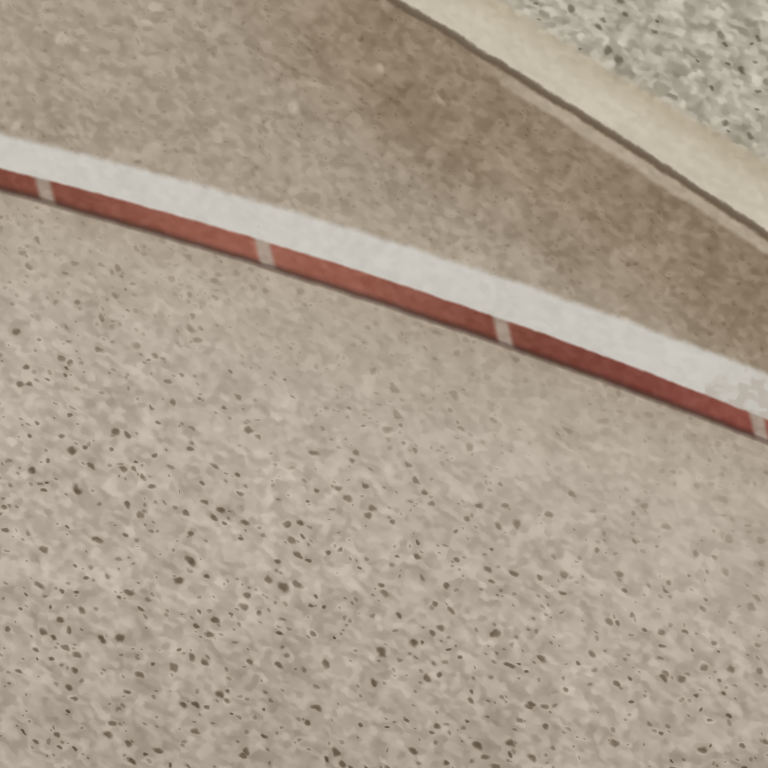
Give the GLSL for this texture, as a Shadertoy shader.

```glsl
// Weathered paving crossed by a sloping brick edge with a pale painted top,
// and a cracked concrete curb in the upper right corner. Curves split the
// regions; cellular grains and layered sines give grit, chips and stains.

#define SOFT 0.0028
#define GRAIN_SCALE 78.0
#define GRAIN_GAIN 0.20
#define CHIP_GAIN 0.24
#define STAIN_GAIN 0.85
#define GROUND vec3(0.705, 0.662, 0.605)
#define DIRT vec3(0.535, 0.468, 0.385)
#define PAINT vec3(0.785, 0.770, 0.738)
#define BRICK vec3(0.545, 0.335, 0.280)
#define MORTAR vec3(0.640, 0.590, 0.535)
#define CURB vec3(0.775, 0.740, 0.665)

vec2 hash2(vec2 p) {
    p = fract(p * vec2(0.1031, 0.1137));
    p += dot(p, p.yx + 33.33);
    return fract(vec2(p.x + p.y, p.x * 2.0 + p.y) * (p.yx + 17.0));
}

// x: smooth blend of random cell tones, y: mask of sparse chips
vec2 cells(vec2 p, float density) {
    vec2 cell = floor(p), f = fract(p);
    float tone = 0.0, total = 0.0, chip = 0.0;
    for (int j = -1; j <= 1; j++)
    for (int i = -1; i <= 1; i++) {
        vec2 o = vec2(i, j);
        vec2 h = hash2(cell + o + 200.0);
        vec2 k = hash2(cell + o + 531.0);
        vec2 d = o + 0.15 + 0.7 * h - f;
        float w = exp(-5.0 * dot(d, d));
        tone += w * k.x;
        total += w;
        float size = 0.22 + 0.34 * h.x;
        chip = max(chip, step(1.0 - density, k.y) * (1.0 - smoothstep(size * 0.3, size, length(d))));
    }
    return vec2(tone / total, chip);
}

// Broad mottling, about -1 to 1
float mottle(vec2 p) {
    float sum = 0.0, amp = 0.5;
    for (int i = 0; i < 5; i++) {
        p = mat2(0.8, 0.6, -0.6, 0.8) * p * 1.7 + 3.1;
        sum += amp * sin(p.x + 1.3 * sin(p.y * 0.8)) * cos(p.y + sin(p.x * 0.7));
        amp *= 0.72;
    }
    return sum;
}

// Height of a shallow curve, measured down from the top
float curve(float x, float start, float slope, float bend) {
    return start + x * (slope + bend * x);
}

float below(float d) { return smoothstep(-SOFT, SOFT, d); }
float line(float d, float width) { return 1.0 - smoothstep(width * 0.4, width + SOFT, abs(d)); }

void mainImage(out vec4 fragColor, in vec2 fragCoord) {
    vec2 uv = fragCoord / iResolution.xy;
    float x = uv.x, down = 1.0 - uv.y;

    // Grit stretched along the slope, in three sizes
    vec2 q = mat2(0.87, 0.5, -0.5, 0.87) * uv;
    q += 0.005 * vec2(mottle(uv * 22.0), mottle(uv.yx * 25.0 + 4.0));
    vec2 fine = cells(q * GRAIN_SCALE * vec2(1.3, 1.9), 0.1);
    vec2 mid = cells(q * GRAIN_SCALE * vec2(0.75, 1.1) + 41.0, 0.13);
    vec2 coarse = cells(q * GRAIN_SCALE * 0.33 + 17.0, 0.06);
    float grit = 0.5 * fine.x + 0.34 * mid.x + 0.16 * coarse.x - 0.5;
    float patches = mottle(uv * 7.0);
    float wobble = 0.0022 * mottle(uv * 38.0);

    // Signed depths below each boundary
    float paintD = down - curve(x, 0.176, 0.232, 0.080) + wobble;
    float brickD = down - curve(x, 0.219, 0.250, 0.078) + 0.4 * wobble;
    float groundD = down - curve(x, 0.247, 0.268, 0.061) + 0.4 * wobble;
    float crackD = down - curve(x - 0.514, 0.0, 0.600, 0.060) + wobble;
    float curbD = down - curve(x - 0.651, 0.0, 0.645, -0.130) + 2.0 * wobble;

    // Lower paving, rougher towards the bottom and left
    float rough = smoothstep(0.05, 0.45, groundD + 0.12 * (1.0 - x));
    vec3 lower = GROUND + 0.016 * patches;
    lower -= vec3(0.045, 0.055, 0.065) * exp(-max(groundD, 0.0) * 17.0);
    lower -= 0.045 * smoothstep(0.72, 1.05, down + 0.12 * (0.5 - x));
    lower += grit * GRAIN_GAIN * (0.65 + 0.45 * rough);
    lower -= CHIP_GAIN * (0.25 + 0.75 * rough) * max(mid.y, 0.55 * fine.y) * vec3(0.95, 1.0, 1.0);
    lower -= 0.05 * coarse.y * rough;

    // Upper paving with a brown stain beside the curb
    float stain = (1.0 - smoothstep(0.09, 0.27, crackD + 0.025 * patches)) * smoothstep(0.12, 0.60, x + 0.3 * down);
    vec3 upper = mix(vec3(0.650, 0.598, 0.530), DIRT, STAIN_GAIN * stain);
    upper += 0.018 * patches + 0.85 * GRAIN_GAIN * grit - 0.045 * fine.y;
    upper += 0.07 * coarse.y * smoothstep(0.5, 0.8, mid.x);

    // Curb: pale lip, tan shoulder, open crack, exposed aggregate
    float shoulder = smoothstep(0.035, 0.085, -crackD + 0.008 * patches);
    vec3 curb = mix(CURB, vec3(0.685, 0.632, 0.540), 0.75 * shoulder) + 0.07 * grit + 0.01 * patches;
    vec3 aggregate = vec3(0.690, 0.665, 0.605) + 0.34 * grit - 0.18 * mid.y + 0.02 * patches;
    curb = mix(aggregate, curb, smoothstep(-0.012, 0.012, curbD));
    float lip = line(crackD - 0.017, 0.011) * smoothstep(0.60, 0.70, x);
    upper = mix(upper, vec3(0.690, 0.640, 0.565) + 0.1 * grit, 0.85 * lip);
    vec3 color = mix(curb, upper, below(crackD));
    color = mix(color, vec3(0.390, 0.335, 0.275), 0.82 * line(crackD - 0.001, 0.0065));

    // Painted top, worn at the right
    float wear = smoothstep(0.05, 0.45, patches + grit + 1.5 * smoothstep(0.82, 1.05, x) - 0.75);
    vec3 paint = mix(PAINT + 0.055 * grit + 0.008 * patches, vec3(0.690, 0.645, 0.595), 0.65 * wear);
    color = mix(color, paint, smoothstep(-0.007, 0.005, paintD));

    // Brick face with joints that spread towards the right
    vec3 face = BRICK + vec3(0.05, 0.04, 0.035) * sin(x * 9.0 - 1.6) + 0.09 * grit;
    face -= vec3(0.055, 0.065, 0.045) * smoothstep(0.55, 1.0, x);
    face *= 1.0 - 0.30 * smoothstep(-0.012, 0.0, groundD);
    for (int i = 0; i < 4; i++) {
        float n = float(i);
        float joint = x - (0.055 + 0.274 * n + 0.012 * n * n) - 0.25 * brickD;
        face = mix(face, MORTAR + 0.14 * grit, 0.9 * line(joint, 0.012));
    }
    color = mix(color, face, below(brickD));

    // Ground meets the brick under a thin shadow
    color = mix(color, lower, below(groundD));
    color = mix(color, vec3(0.340, 0.270, 0.235), 0.55 * line(groundD, 0.0035));
    fragColor = vec4(clamp(color, 0.0, 1.0), 1.0);
}
```
